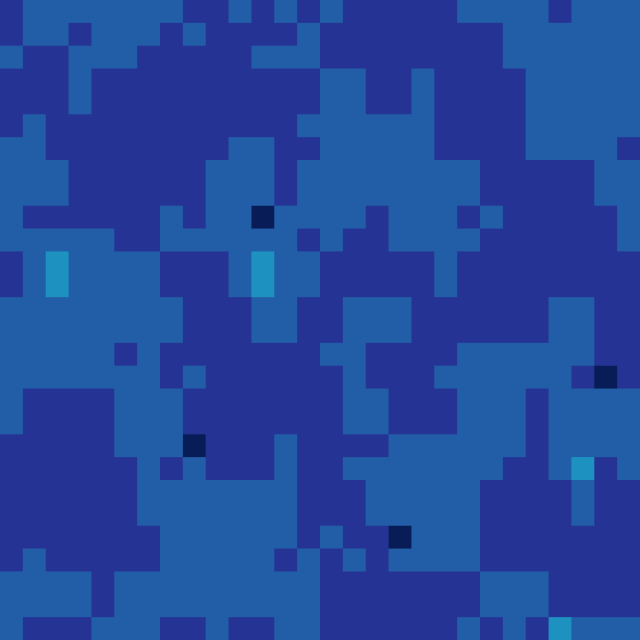
Reproduce this texture procedurally as a WebGL 2 fragment shader.

```glsl
#version 300 es
precision highp float;
// A blocky two-blue camouflage on a square grid, with a few bright and dark cells.
// Layered sines give each cell a broad tendency and a hashed grain roughens it;
// some neighbouring rows are merged, so many features stand two cells tall.

uniform vec2 u_resolution;
out vec4 fragColor;

const float CELLS = 28.0;          // cells across the canvas
const int   ROW_CYCLE = 14;        // rows until the merging order repeats
const float BIAS = -0.10;          // below zero favours the deep blue
const float GRAIN = 1.75;          // strength of the single-cell noise
const float RARE_SHARE = 0.004;    // share of each accent colour
const float TAU = 6.2831853;

const vec3 DEEP_BLUE = vec3(0.145, 0.204, 0.580);
const vec3 MID_BLUE  = vec3(0.133, 0.369, 0.659);
const vec3 CYAN      = vec3(0.114, 0.569, 0.753);
const vec3 NAVY      = vec3(0.031, 0.114, 0.345);

// Whole wave counts across the canvas keep the two blues in balance.
const int WAVE_COUNT = 4;
const vec2 WAVES[WAVE_COUNT] = vec2[](
    vec2(1.0, -2.0), vec2(2.0, 1.0), vec2(3.0, 2.0), vec2(-4.0, 3.0));

// Integer hash of a cell, from 0 to 1; each channel is an independent value.
float hash(ivec2 cell, uint channel) {
    uvec2 c = uvec2(cell + 64);
    uint h = c.x * 73856093u ^ c.y * 19349663u ^ (channel + 1u) * 83492791u;
    h = (h ^ (h >> 16)) * 2146121005u;
    h = (h ^ (h >> 15)) * 2221713035u;
    h ^= h >> 16;
    return float(h >> 8) / 16777216.0;
}

// Joins certain rows to the one below them.
ivec2 mergeRows(ivec2 cell) {
    int phase = (cell.y + ROW_CYCLE) % ROW_CYCLE;
    bool joined = phase == 0 || phase % 4 == 2;
    return joined ? cell - ivec2(0, 1) : cell;
}

// Broad patches from layered sines.
float patches(vec2 p) {
    float sum = 0.0;
    for (int i = 0; i < WAVE_COUNT; i++) {
        float n = float(i);
        sum += (1.0 - 0.13 * n) * sin(TAU * dot(WAVES[i], p) + 2.4 * n + 0.7);
    }
    return sum;
}

vec3 cellColor(ivec2 gridCell) {
    ivec2 cell = mergeRows(gridCell);
    float grain = hash(cell, 0u) + hash(cell, 1u) - 1.0;
    float level = patches((vec2(cell) + 0.5) / CELLS) + GRAIN * grain + BIAS;
    vec3 color = level > 0.0 ? MID_BLUE : DEEP_BLUE;

    // Scattered accents
    float accent = hash(cell, 2u);
    if (accent < RARE_SHARE) color = NAVY;
    if (accent > 1.0 - RARE_SHARE) color = CYAN;
    return color;
}

void main() {
    vec2 grid = gl_FragCoord.xy / u_resolution * CELLS;
    vec2 pixel = CELLS / u_resolution;

    // Blend the four cells around the nearest grid corner over one pixel.
    vec2 corner = floor(grid + 0.5);
    vec2 cover = clamp((grid - corner) / pixel + 0.5, 0.0, 1.0);
    ivec2 c = ivec2(corner);
    vec3 below = mix(cellColor(c - ivec2(1, 1)), cellColor(c - ivec2(0, 1)), cover.x);
    vec3 above = mix(cellColor(c - ivec2(1, 0)), cellColor(c), cover.x);
    fragColor = vec4(mix(below, above, cover.y), 1.0);
}
```
